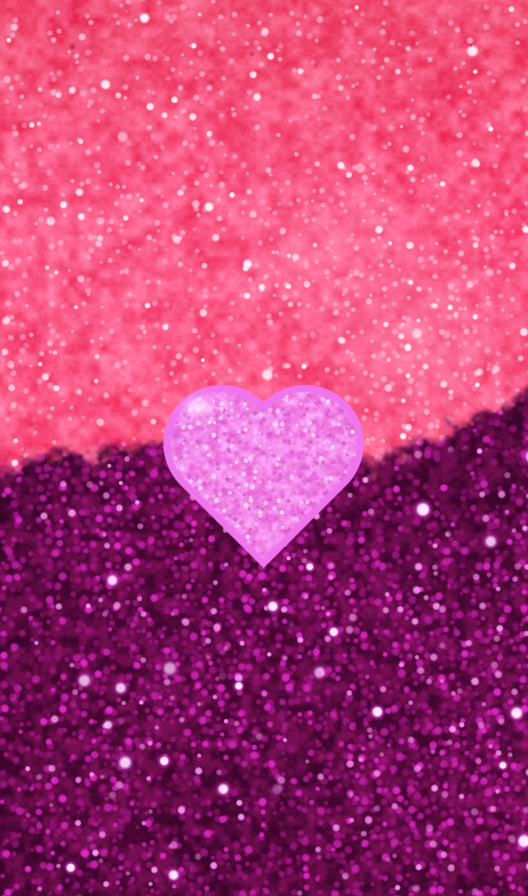
A Shadertoy shader for this background:

```glsl
// Two fields of glitter, coral pink above deep magenta, with a lilac heart between.
// Jittered grids of soft discs make the sparkles, value noise mottles the ground,
// and a distance function shapes the heart. Lengths are in canvas heights.

const float CANVAS_WIDTH = 0.589;

float hash(vec2 p) {
    return fract(sin(dot(p, vec2(127.1, 311.7))) * 43758.545);
}

float noise(vec2 p) {
    vec2 i = floor(p), f = fract(p);
    f = f * f * (3.0 - 2.0 * f);
    float low = mix(hash(i), hash(i + vec2(1, 0)), f.x);
    float high = mix(hash(i + vec2(0, 1)), hash(i + vec2(1, 1)), f.x);
    return mix(low, high, f.y);
}

float fbm(vec2 p) {
    float sum = 0.0, gain = 0.5;
    for (int i = 0; i < 3; i++) {
        sum += gain * noise(p);
        p = p * 2.03 + 17.3;
        gain *= 0.5;
    }
    return sum / 0.875;
}

// Soft discs of random size and strength, at most one per grid cell.
float glitter(vec2 p, float cells, float density, float radius, float seed) {
    vec2 q = p * cells, cell = floor(q);
    float light = 0.0;
    for (int y = -1; y <= 1; y++)
    for (int x = -1; x <= 1; x++) {
        vec2 id = cell + vec2(x, y);
        vec2 key = id + seed * 19.7;
        float present = smoothstep(0.0, 0.04, density - hash(key + 3.1));
        vec2 centre = id + 0.1 + 0.8 * vec2(hash(key), hash(key + 51.3));
        float size = hash(key + 87.9);
        float r = radius * mix(0.5, 1.0, size);
        float disc = 1.0 - smoothstep(0.4 * r, r, length(q - centre));
        light = max(light, present * disc * mix(0.45, 1.0, hash(key + 23.7)));
    }
    return light;
}

float glow(vec2 p, vec2 centre, vec2 spread) {
    vec2 d = (p - centre) / spread;
    return exp(-dot(d, d));
}

// Heart with its tip at the origin, about 1.1 tall.
float heartDistance(vec2 p) {
    p.x = abs(p.x);
    if (p.x + p.y > 1.0) return length(p - vec2(0.25, 0.75)) - 0.35355;
    vec2 notch = p - vec2(0.0, 1.0);
    vec2 side = p - 0.5 * max(p.x + p.y, 0.0);
    return sqrt(min(dot(notch, notch), dot(side, side))) * sign(p.x - p.y);
}

// Height of the wavy border between the two fields.
float borderHeight(float x) {
    float u = x / CANVAS_WIDTH;
    return 0.482 + 0.02 * sin(4.5 * u) + 0.1 * smoothstep(0.66, 1.05, u);
}

vec3 coralField(vec2 p) {
    float shine = glow(p, vec2(0.48, 0.61), vec2(0.11, 0.09))
                + 0.7 * glow(p, vec2(0.36, 0.73), vec2(0.09, 0.09))
                + 0.35 * glow(p, vec2(0.06, 0.73), vec2(0.12, 0.12));
    float mottle = fbm(p * 85.0) - 0.5 + 0.5 * (fbm(p * 22.0) - 0.5);
    vec3 color = mix(vec3(0.98, 0.34, 0.52), vec3(0.95, 0.32, 0.47), smoothstep(0.75, 1.0, p.y));
    color += mottle * vec3(0.10, 0.38, 0.34);
    color = mix(color, vec3(0.99, 0.58, 0.72), 0.35 * min(shine, 1.0));
    float flakes = glitter(p, 95.0, 0.26 + 0.34 * shine, 0.48, 1.0);
    color = mix(color, vec3(0.99, 0.73, 0.83), 0.78 * flakes);
    float sparks = max(glitter(p, 52.0, 0.15 + 0.28 * shine, 0.30, 2.0),
                       glitter(p, 23.0, 0.17 + 0.1 * shine, 0.19, 3.0));
    color = mix(color, vec3(1.0, 0.95, 0.98), sparks);
    float specks = glitter(p, 28.0, 0.08 * smoothstep(0.72, 0.95, p.y), 0.13, 4.0);
    return mix(color, vec3(0.42, 0.08, 0.20), 0.8 * specks);
}

vec3 magentaField(vec2 p) {
    float patches = fbm(p * 9.0 + 4.0);
    float lively = smoothstep(0.25, 0.75, patches);
    float grain = smoothstep(0.2, 0.8, fbm(p * 95.0));
    vec3 color = mix(vec3(0.21, 0.01, 0.15), vec3(0.53, 0.07, 0.37), 0.65 * grain + 0.3 * patches);
    float dim = glitter(p, 100.0, 0.48 + 0.2 * lively, 0.62, 5.0);
    color = mix(color, vec3(0.64, 0.07, 0.51), 0.95 * dim);
    float bright = glitter(p, 80.0, 0.22 + 0.30 * lively, 0.52, 6.0);
    color = mix(color, vec3(0.88, 0.15, 0.78), bright);
    float pale = glitter(p, 55.0, 0.16 + 0.22 * lively, 0.33, 7.0);
    color = mix(color, vec3(0.98, 0.58, 0.95), pale);
    float halo = glitter(p, 18.0, 0.26, 0.26, 8.0);
    float spark = glitter(p, 18.0, 0.26, 0.17, 8.0);
    color = mix(color, vec3(0.88, 0.18, 0.82), 0.7 * halo);
    return mix(color, vec3(1.0, 0.90, 1.0), min(1.3 * spark, 1.0));
}

vec3 heartFill(vec2 p, float depth) {
    vec3 color = vec3(0.95, 0.53, 0.91) + vec3(0.15, 0.45, 0.25) * (fbm(p * 140.0) - 0.5);
    color = mix(color, vec3(0.82, 0.33, 0.76), 0.75 * glitter(p, 135.0, 0.36, 0.52, 9.0));
    color = mix(color, vec3(1.0, 0.85, 0.97), glitter(p, 115.0, 0.36, 0.48, 10.0));
    vec3 rim = vec3(0.94, 0.46, 0.93);
    color = mix(rim, color, smoothstep(0.006, 0.010, depth));
    return mix(color, vec3(1.0, 0.90, 1.0), 0.85 * glow(p, vec2(0.222, 0.546), vec2(0.014, 0.010)));
}

void mainImage(out vec4 fragColor, in vec2 fragCoord) {
    float pixel = 1.0 / iResolution.y;
    vec2 p = (fragCoord - vec2(0.5 * iResolution.x, 0.0)) * pixel + vec2(0.5 * CANVAS_WIDTH, 0.0);

    // Fields, joined along a ragged soft edge
    float ragged = 0.04 * (fbm(p * 60.0) - 0.5);
    float above = smoothstep(-0.012, 0.012, p.y - borderHeight(p.x) + ragged);
    vec3 color = mix(magentaField(p), coralField(p), above);

    // Heart
    const float HEART_SCALE = 0.1852;
    float d = HEART_SCALE * heartDistance((p - vec2(0.294, 0.366)) / HEART_SCALE);
    color = mix(color, heartFill(p, -d), 1.0 - smoothstep(-pixel, pixel, d));
    fragColor = vec4(clamp(color, 0.0, 1.0), 1.0);
}
```
